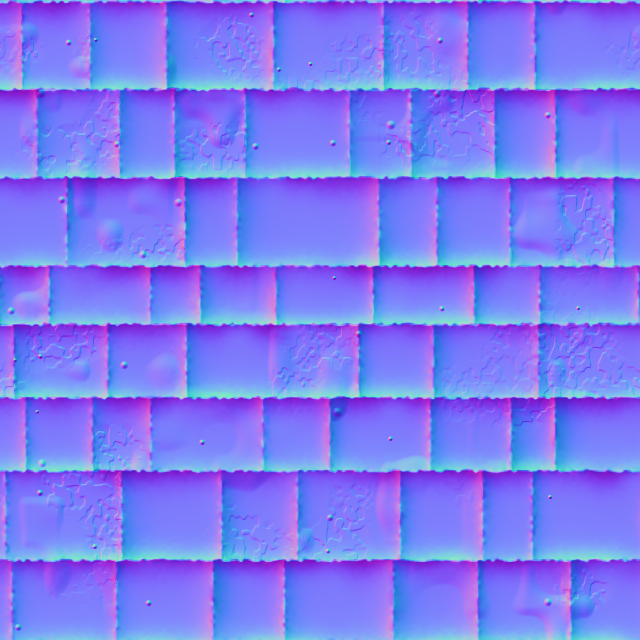
Write a three.js fragment shader that draws this texture map.

```glsl
// Tiling normal map of a worn block wall: eight courses of uneven height, each cut
// into blocks by jittered joints. Bevels and surface wear are summed as slopes,
// then normalised and packed into colour with the green axis pointing down.
varying vec2 vUv;

float hash(vec2 p) {
  return fract(sin(dot(p, vec2(127.1, 311.7))) * 43758.5453);
}

// Value noise with a whole number of cells across the tile, so it wraps.
float noise(vec2 uv, vec2 cells) {
  vec2 p = uv * cells, i = floor(p), f = fract(p);
  f = f * f * (3.0 - 2.0 * f);
  float a = hash(mod(i, cells)), b = hash(mod(i + vec2(1.0, 0.0), cells));
  float c = hash(mod(i + vec2(0.0, 1.0), cells)), d = hash(mod(i + 1.0, cells));
  return mix(mix(a, b, f.x), mix(c, d, f.x), f.y);
}

// Entry i of eight values held in two vectors.
float pick(vec4 a, vec4 b, float i) {
  return dot(a, vec4(equal(vec4(0.0, 1.0, 2.0, 3.0), vec4(i))))
       + dot(b, vec4(equal(vec4(4.0, 5.0, 6.0, 7.0), vec4(i))));
}

// Surface height: flaked patches, soft dents and sparse round pits.
float wearHeight(vec2 uv, float wear) {
  float patches = smoothstep(0.5, 0.75, noise(uv, vec2(11.0, 13.0))) * wear;
  float grain = 0.6 * noise(uv, vec2(85.0, 60.0)) + 0.4 * noise(uv, vec2(160.0, 130.0));
  float flakes = smoothstep(0.42, 0.62, grain) * patches;
  float dents = smoothstep(0.65, 1.0, noise(uv, vec2(23.0, 19.0))) * wear;
  vec2 cell = mod(floor(uv * 24.0), 24.0);
  vec2 centre = 0.3 + 0.4 * vec2(hash(cell + 3.1), hash(cell + 7.7));
  float radius = mix(0.07, 0.2, hash(cell + 5.3));
  float pit = smoothstep(radius, 0.0, length(fract(uv * 24.0) - centre));
  return 0.0013 * flakes - 0.006 * dents - 0.004 * pit * step(0.94, hash(cell + 1.9));
}

// Slope of one bevel at distance d from its edge, easing to flat in the joint.
float bevel(float d, float width) {
  return exp(-d / width) * smoothstep(0.0, 0.0025, d);
}

void main() {
  // Ragged block outlines
  vec2 ragged = vec2(noise(vUv, vec2(150.0)), noise(vUv + 0.37, vec2(150.0))) - 0.5;
  vec2 p = vUv + 0.0035 * ragged;

  // Course, counted from the top
  float down = fract(0.997 - p.y), top = 0.0, bottom = 0.0, row = 0.0;
  for (int i = 0; i < 8; i++) {
    float rowHeight = pick(vec4(105.0, 106.0, 106.0, 70.0), vec4(88.0, 88.0, 107.0, 98.0), float(i)) / 768.0;
    if (down >= bottom) {
      row = float(i);
      top = bottom;
      bottom += rowHeight;
    }
  }

  // Nearest jittered joints on either side
  float count = pick(vec4(7.0, 8.0, 7.0, 8.0), vec4(6.0, 8.0, 7.0, 7.0), row);
  float phase = pick(vec4(0.138, 0.033, -0.026, -0.034), vec4(0.008, 0.021, 0.016, 0.038), row);
  float along = (p.x - phase) * count, left = -99.0, right = 99.0, block = 0.0;
  for (int k = -1; k <= 2; k++) {
    float index = floor(along) + float(k);
    float joint = index + 0.66 * (hash(vec2(mod(index, count), row + 17.0)) - 0.5);
    if (joint <= along) {
      left = joint;
      block = mod(index, count);
    } else {
      right = min(right, joint);
    }
  }
  float toLeft = (along - left) / count, toRight = (right - along) / count;
  float toTop = down - top, toBottom = bottom - down;
  float toEdge = min(min(toLeft, toRight), min(toTop, toBottom));

  // Bevels, uneven from block to block and along each edge
  vec2 id = vec2(block, row);
  float blotchA = mix(0.45, 1.35, noise(vUv, vec2(17.0, 15.0)));
  float blotchB = mix(0.35, 1.3, noise(vUv + 0.53, vec2(21.0, 18.0)));
  float leftWidth = mix(0.007, 0.018, hash(id + 2.3));
  float rightWidth = mix(0.004, 0.016, hash(id + 4.9));
  vec2 slope = vec2(
    1.05 * blotchB * bevel(toRight, rightWidth) - 1.0 * blotchA * bevel(toLeft, leftWidth),
    1.25 * blotchA * bevel(toBottom, 0.013) - 1.45 * blotchB * bevel(toTop, 0.016));

  // Wear, heavier on some blocks
  float wear = smoothstep(0.3, 0.8, hash(id + 8.6));
  float e = 0.0012, h = wearHeight(vUv, wear);
  slope += vec2(h - wearHeight(vUv + vec2(e, 0.0), wear),
                wearHeight(vUv + vec2(0.0, e), wear) - h) / e;

  // Crumbs along the joints
  slope += 1.3 * ragged * exp(-toEdge / 0.003);

  vec3 normal = normalize(vec3(slope, 1.0));
  gl_FragColor = vec4(normal * 0.5 + vec3(0.495, 0.495, 0.49), 1.0);
}
```
